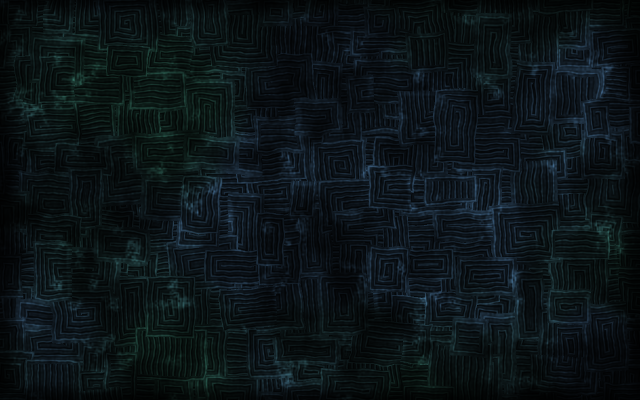
Give the GLSL for this texture, as a Shadertoy shader.

```glsl
// Dark engraved labyrinth: stacked, slightly tilted boxes, each filled with
// nested rings, spirals, open U shapes or stripes. Thin lit ridges with black
// grooves lie on a cloudy teal ground that drifts between green and blue.

#define CELL 0.092        // spacing of the boxes
#define PITCH 0.0138      // spacing of the ridges
#define RIDGE 0.0017      // half width of a ridge
#define TILT 0.16         // range of box rotation
#define WOBBLE 0.0055     // hand-drawn waviness
#define GROUND 0.085      // brightness of the ground
#define LIGHT 0.105       // brightness of the ridges
#define GREEN vec3(0.46, 1.00, 0.86)
#define TEAL vec3(0.54, 1.00, 1.06)
#define BLUE vec3(0.62, 0.98, 1.32)

float hash(vec2 p) {
    vec3 q = fract(vec3(p.xyx) * 0.1031);
    q += dot(q, q.yzx + 33.33);
    return fract((q.x + q.y) * q.z);
}

vec2 hash2(vec2 p) {
    return vec2(hash(p + 17.3), hash(p + 71.9));
}

float noise(vec2 p) {
    vec2 i = floor(p), f = fract(p);
    f = f * f * (3.0 - 2.0 * f);
    return mix(mix(hash(i), hash(i + vec2(1, 0)), f.x),
               mix(hash(i + vec2(0, 1)), hash(i + vec2(1, 1)), f.x), f.y);
}

float fbm(vec2 p) {
    float sum = 0.0, amp = 0.533;
    for (int i = 0; i < 4; i++) {
        sum += amp * noise(p);
        p = mat2(1.6, 1.2, -1.2, 1.6) * p + 9.7;
        amp *= 0.5;
    }
    return sum;
}

// Signed distance to the nearest ridge (x) and corridor mask (y)
vec2 labyrinth(vec2 p) {
    vec2 home = floor(p / CELL);
    float best = -9.0, inset = PITCH, pitch = PITCH, kind = 0.9;
    vec2 local = p, halfSize = vec2(CELL);

    // The topmost box that covers the point wins
    for (int y = -1; y <= 1; y++)
    for (int x = -1; x <= 1; x++) {
        vec2 id = home + vec2(x, y) + 40.0;
        vec2 centre = (id - 40.0 + 0.5 + 0.6 * (hash2(id) - 0.5)) * CELL;
        vec2 size = mix(vec2(0.36), vec2(1.02), hash2(id + 5.1)) * CELL;
        float a = (hash(id + 2.7) - 0.5) * TILT;
        vec2 q = mat2(cos(a), sin(a), -sin(a), cos(a)) * (p - centre);
        float d = min(size.x - abs(q.x), size.y - abs(q.y));
        float rank = hash(id + 8.3) - 5.0 * (size.x + size.y);
        if (d > 0.0 && rank > best) {
            best = rank;
            inset = d;
            pitch = PITCH * mix(0.82, 1.2, hash(id + 3.9));
            kind = hash(id + 6.6);
            // Random quarter turns and flips vary the fill
            vec2 flip = sign(hash2(id + 4.4) - 0.5);
            bool turn = hash(id + 1.8) < 0.5;
            local = (turn ? q.yx : q) * flip;
            halfSize = turn ? size.yx : size;
        }
    }

    float margin = pitch * 0.8 * fract(kind * 37.0);
    vec2 side = halfSize - abs(local);
    float depth = inset;
    if (kind < 0.4) {                               // spiral
        if (local.y < 0.0 && local.x > 0.0) side.x += pitch;
        depth = min(side.x, side.y);
    } else if (kind < 0.65) {                       // open U
        depth = min(side.x, halfSize.y + local.y);
    } else if (kind > 0.8 && inset > margin + 0.6 * pitch) {
        depth = local.y + halfSize.y;               // stripes
    }
    depth -= margin;
    float ridge = depth - pitch * max(floor(depth / pitch + 0.5), 0.0);
    float corridor = 1.0 - smoothstep(margin, margin + 0.7 * pitch, inset);
    return vec2(ridge, corridor);
}

vec3 shade(vec2 p) {
    vec2 bend = vec2(noise(p * 24.0), noise(p * 24.0 + 50.0)) - 0.5;
    vec2 shiver = vec2(noise(p * 75.0 + 8.0), noise(p * 75.0 + 90.0)) - 0.5;
    vec2 maze = labyrinth(p + WOBBLE * (1.5 * bend + 0.5 * shiver));

    // Clouds, patches and grain
    float cloud = smoothstep(0.25, 0.75, fbm(p * 4.0 + 3.0));
    float patches = smoothstep(0.28, 0.72, fbm(p * 15.0 + 21.0));
    float grain = noise(p * 190.0);
    float fleck = smoothstep(0.62, 0.82, fbm(p * 21.0 + 60.0)) * grain;

    // Lit ridge with a groove along each flank, deeper on one side
    float ridge = exp(-pow(maze.x / RIDGE, 2.0));
    float groove = exp(-pow((maze.x - 0.0034) / 0.0024, 2.0))
                 + 0.5 * exp(-pow((maze.x + 0.0034) / 0.0020, 2.0));

    float tone = GROUND * (0.35 + 0.5 * cloud + 0.45 * patches);
    tone *= (1.0 - 0.7 * min(groove, 1.0)) * (0.8 + 0.4 * grain);
    tone += 0.10 * maze.y * patches * (0.35 + 0.65 * cloud) * (0.6 + 0.6 * grain);
    tone += LIGHT * ridge * (0.3 + 0.5 * cloud + 0.5 * patches * grain);
    tone += 0.16 * fleck * (0.4 + cloud);

    float drift = fbm(p * 2.6 + 14.0);
    vec3 hue = mix(GREEN, TEAL, smoothstep(0.30, 0.48, drift));
    hue = mix(hue, BLUE, smoothstep(0.47, 0.66, drift));
    return hue * tone;
}

void mainImage(out vec4 fragColor, in vec2 fragCoord) {
    // Four samples per pixel smooth the box edges
    vec3 color = vec3(0.0);
    for (int i = 0; i < 4; i++) {
        vec2 offset = vec2(i & 1, i >> 1) * 0.5 - 0.25;
        color += 0.25 * shade((fragCoord + offset) / iResolution.y);
    }

    // Darkened border
    vec2 uv = fragCoord / iResolution.xy;
    vec2 rim = min(uv, 1.0 - uv);
    color *= mix(0.3, 1.0, smoothstep(0.0, 0.05, min(rim.x, rim.y)));
    color *= 1.08 - 0.5 * dot(uv - 0.5, uv - 0.5);
    fragColor = vec4(color, 1.0);
}
```
